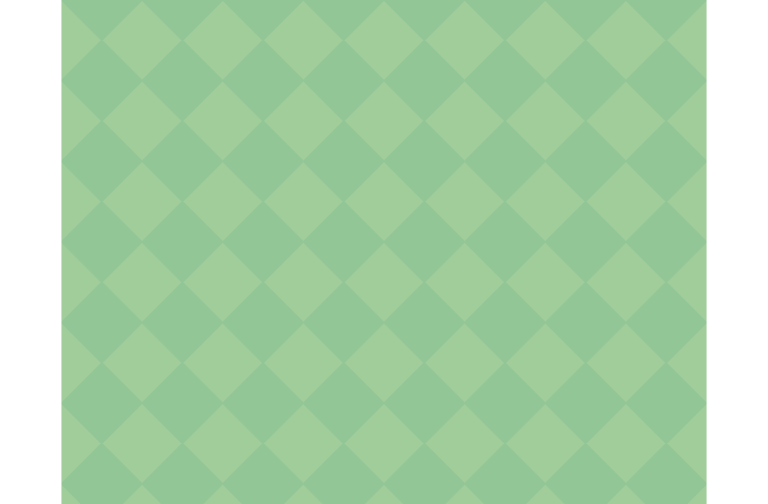
Give the GLSL for this pattern, as a Shadertoy shader.

```glsl
float diamondDistance(vec2 p, float halfWidth) {
    return (abs(p.x) + abs(p.y) - halfWidth) * 0.70711;
}

float coverage(float dist, float pixel) {
    return clamp(0.5 - dist / pixel, 0.0, 1.0);
}

void mainImage(out vec4 fragColor, in vec2 fragCoord) {
    // One unit is one repeat, measured from the top centre
    float pixel = 1.0 / (0.16 * iResolution.y);
    vec2 p = (fragCoord - vec2(0.5, 1.0) * iResolution.xy) * pixel;

    // Diamonds with a narrow gap between their tips
    vec2 cell = fract(p + vec2(0.5, 0.0)) - 0.5;
    float diamond = coverage(diamondDistance(cell, 0.488), pixel);
    vec3 color = mix(vec3(0.576, 0.776, 0.592), vec3(0.627, 0.804, 0.600), diamond);

    // Panel eight repeats wide, with white margins at the sides
    float panel = coverage(abs(p.x) - 4.0, pixel);
    fragColor = vec4(mix(vec3(1.0), color, panel), 1.0);
}
```
